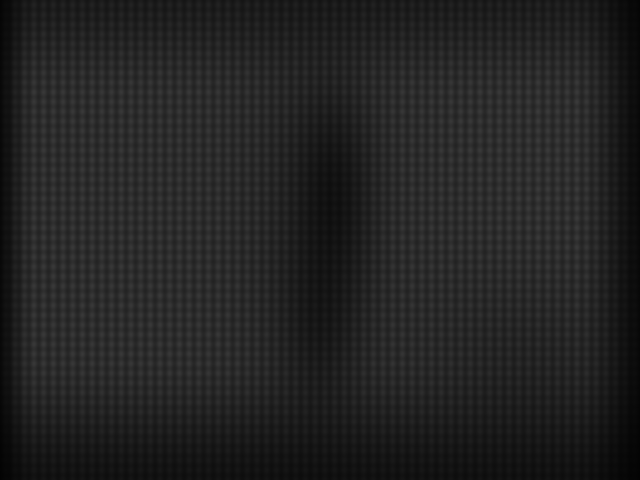
A Shadertoy shader for this pattern:

```glsl
// Dark woven mesh: a fine grid of soft threads, with continuous columns and fainter rows.
// Cosine ribs make the cells; broad Gaussian shadows, an edge falloff and
// layered sines give the uneven light and the slight wear between cells.

#define REPEATS vec2(66.0, 49.5)
#define MESH_LIGHT 0.174
#define COLUMN_DEPTH 0.155
#define ROW_DEPTH 0.078
#define CELL_WEAR 0.02
#define FOLD_CENTER vec2(0.520, 0.590)
#define FOLD_SIZE vec2(0.058, 0.205)
#define FOLD_DEPTH 0.55
#define TAIL_CENTER vec2(0.500, 0.330)
#define TAIL_SIZE vec2(0.056, 0.170)
#define TAIL_DEPTH 0.36

// Soft elliptical blob, 1 at its center.
float softBlob(vec2 uv, vec2 center, vec2 size) {
    vec2 d = (uv - center) / size;
    return exp(-dot(d, d));
}

// Slow variation that is constant within each cell.
float cellWear(vec2 cell) {
    return 0.5 * sin(cell.x * 1.73 + sin(cell.y * 0.61))
         + 0.3 * sin(cell.y * 2.17 + cell.x * 0.39)
         + 0.2 * sin(dot(cell, vec2(3.1, 4.7)));
}

// Rounded ribs in both directions, counted from the upper left corner.
float meshRelief(vec2 uv) {
    vec2 grid = vec2(uv.x, 1.0 - uv.y) * REPEATS;
    vec2 ribs = -cos(6.28318 * grid);
    float relief = COLUMN_DEPTH * ribs.x + ROW_DEPTH * ribs.y;
    relief += 0.025 * ribs.x * ribs.y;

    // Wear fades out at the cell borders.
    vec2 middle = 0.5 + 0.5 * ribs;
    return relief + CELL_WEAR * cellWear(floor(grid)) * middle.x * middle.y;
}

// Darkening toward the four sides, strongest at left, right and bottom.
float edgeFalloff(vec2 uv) {
    float left = mix(0.10, 1.0, smoothstep(-0.015, 0.055, uv.x));
    float right = mix(0.15, 1.0, smoothstep(-0.02, 0.10, 1.0 - uv.x));
    float bottom = mix(0.36, 1.0, smoothstep(-0.03, 0.26, uv.y));
    float top = mix(0.58, 1.0, smoothstep(-0.03, 0.20, 1.0 - uv.y));
    return left * right * bottom * top;
}

// Central fold with its lower tail, plus broad shading across the cloth.
float clothShade(vec2 uv) {
    float shade = 1.0 - FOLD_DEPTH * softBlob(uv, FOLD_CENTER, FOLD_SIZE);
    shade *= 1.0 - TAIL_DEPTH * softBlob(uv, TAIL_CENTER, TAIL_SIZE);
    shade *= 1.0 - 0.18 * softBlob(uv, vec2(0.48, 0.50), vec2(0.10, 0.50));
    shade *= 1.0 - 0.22 * softBlob(uv, vec2(0.82, 0.23), vec2(0.16, 0.18));
    shade *= 1.0 + 0.04 * softBlob(uv, vec2(0.86, 0.62), vec2(0.10, 0.30));
    return shade;
}

void mainImage(out vec4 fragColor, in vec2 fragCoord) {
    vec2 uv = fragCoord / iResolution.xy;
    float light = MESH_LIGHT * edgeFalloff(uv) * clothShade(uv);
    float gray = light * (1.0 + meshRelief(uv));
    fragColor = vec4(vec3(clamp(gray, 0.0, 1.0)), 1.0);
}
```
